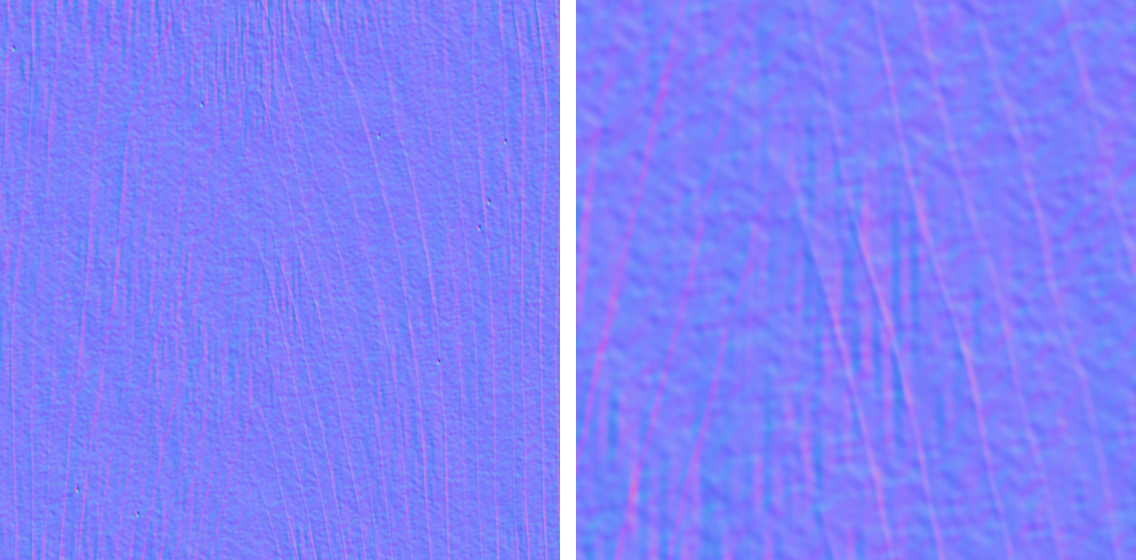
Left: the whole. Right: its middle third, enlarged.
This texture map is drawn by a WebGL 1 fragment shader. Its source:

```glsl
precision highp float;
// Tangent-space normal map of weathered wood with cathedral grain.

uniform vec2 u_resolution;

// Ring layout
const float ARCH_CENTRE = 0.455;    // x of the arch axis
const float ARCH_RISE = 0.23;       // how steeply the arches close
const float ARCH_FALLOFF = 11.0;    // sideways fade from arches to straight grain
const float RING_SPACING = 0.029;
const float RING_EDGE = 0.075;      // edge half-width as a share of the spacing
const float RING_STEP = 0.0012;
const float RING_RIDGE = 0.0010;

// Surface relief, as heights in canvas units
const float FIBRE_HEIGHT = 0.0026;
const float STRAND_HEIGHT = 0.0014;
const float GRAIN_HEIGHT = 0.0008;
const float SWELL_HEIGHT = 0.0024;
const float PIT_DEPTH = 0.0035;
const float PIT_CHANCE = 0.02;

// Encoding
const float SAMPLE_STEP = 0.0011;
const float GREEN_SKEW = 0.10;      // pink and cyan cast of the slopes
const float BLUE_DROP = 0.012;

const mat2 TURN = mat2(0.80, 0.60, -0.60, 0.80);

float hash(vec2 p) {
  vec3 q = fract(vec3(p.xyx) * 0.1031);
  q += dot(q, q.yzx + 33.33);
  return fract((q.x + q.y) * q.z);
}

float noise(vec2 p) {
  vec2 i = floor(p);
  vec2 f = fract(p);
  f = f * f * (3.0 - 2.0 * f);
  float low = mix(hash(i), hash(i + vec2(1.0, 0.0)), f.x);
  float high = mix(hash(i + vec2(0.0, 1.0)), hash(i + vec2(1.0, 1.0)), f.x);
  return mix(low, high, f.y);
}

// Sideways fade of the arches
float archWeight(float dx) {
  return exp(-ARCH_FALLOFF * dx * dx);
}

// Distance-like field whose level sets are nested arches
float ringField(vec2 p) {
  float dx = p.x - ARCH_CENTRE;
  float arch = sqrt(dx * dx + 0.0003);
  arch += ARCH_RISE * p.y * archWeight(dx);
  arch += 0.028 * noise(p * vec2(5.0, 2.5) + 7.0);
  arch += 0.005 * noise(p * vec2(20.0, 9.0) + 31.0);
  return arch + 0.0016 * noise(p * vec2(60.0, 34.0) + 77.0);
}

// Sharp edges with a narrow ridge, one per growth ring
float rings(vec2 p, float rough) {
  float t = ringField(p) / RING_SPACING;
  float id = floor(t);
  float q = t - id;
  float edge = 0.25 + 0.5 * hash(vec2(id, 3.0));
  float strength = 0.55 + 0.8 * hash(vec2(id, 11.0));
  float side = clamp((p.x - ARCH_CENTRE) * 14.0, -1.0, 1.0);
  float fall = q - smoothstep(edge - RING_EDGE, edge + RING_EDGE, q);
  float d = (q - edge) / RING_EDGE;
  float broken = 0.3 + 0.9 * noise(vec2(id * 5.3, p.y * 16.0));
  float ridge = exp(-d * d) * broken * (0.25 + rough);
  return strength * (RING_STEP * side * fall + RING_RIDGE * ridge);
}

// Rare small holes, elongated along the grain
float pits(vec2 p) {
  vec2 cells = p * vec2(26.0, 18.0);
  vec2 id = floor(cells);
  vec2 centre = 0.25 + 0.5 * vec2(hash(id + 17.0), hash(id + 43.0));
  vec2 d = (fract(cells) - centre) / vec2(0.055, 0.065);
  return step(hash(id + 71.0), PIT_CHANCE) * exp(-dot(d, d));
}

// Worn areas: scattered patches, more along the top and the left
float roughness(vec2 p) {
  float patches = smoothstep(0.35, 0.8, noise(p * vec2(13.0, 6.0) + 53.0));
  float top = smoothstep(0.75, 1.0, p.y);
  float left = smoothstep(0.5, 0.1, p.x);
  return 0.15 + 0.55 * patches + 0.5 * top + 0.25 * left;
}

float height(vec2 p) {
  float rough = roughness(p);
  float dx = p.x - ARCH_CENTRE;
  float along = dx * (1.0 + 0.5 * p.y * archWeight(dx));
  along += 0.008 * noise(p * vec2(9.0, 7.0) + 5.0);

  float h = rings(p, rough);
  h += FIBRE_HEIGHT * rough * noise(vec2(along * 140.0, p.y * 24.0) + 90.0);
  h += STRAND_HEIGHT * rough * noise(vec2(along * 80.0, p.y * 8.0) + 140.0);
  h += GRAIN_HEIGHT * noise(TURN * p * 165.0 + 300.0);
  h += GRAIN_HEIGHT * noise(TURN * TURN * p * 85.0 + 200.0);
  h += SWELL_HEIGHT * noise(p * vec2(30.0, 14.0) + 61.0);
  return h - PIT_DEPTH * pits(p);
}

void main() {
  vec2 p = gl_FragCoord.xy / u_resolution;
  vec2 e = vec2(SAMPLE_STEP, 0.0);

  // Central differences give the slope
  vec2 slope = vec2(height(p + e.xy) - height(p - e.xy),
                    height(p + e.yx) - height(p - e.yx)) / (2.0 * SAMPLE_STEP);
  slope.y -= GREEN_SKEW * slope.x;

  vec3 normal = normalize(vec3(-slope, 1.0));
  vec3 colour = 0.5 + 0.5 * normal;
  colour.b -= BLUE_DROP;
  gl_FragColor = vec4(colour, 1.0);
}
```
